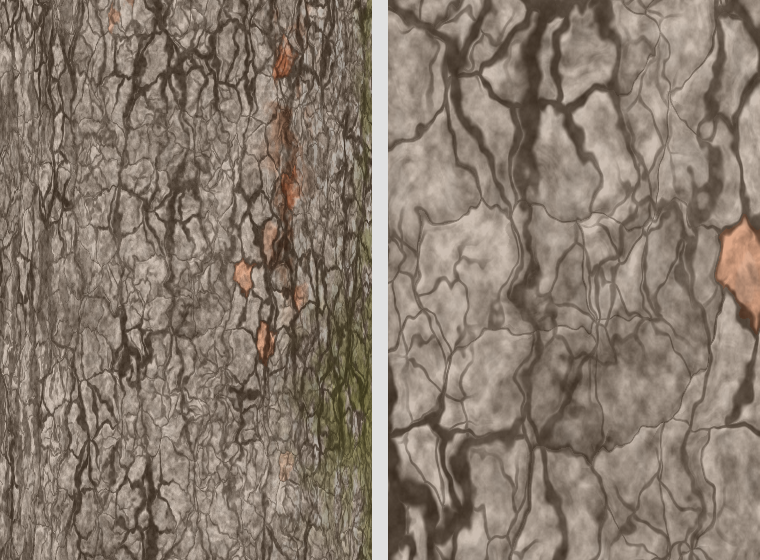
Left: the whole. Right: its middle third, enlarged.
Give the GLSL for this texture, as a WebGL 1 fragment shader.

```glsl
precision highp float;
uniform vec2 u_resolution;

float hash(vec2 p) {
  return fract(sin(dot(p, vec2(127.1, 311.7))) * 43758.5453);
}

float noise(vec2 p) {
  vec2 i = floor(p);
  vec2 f = fract(p);
  f = f * f * (3.0 - 2.0 * f);
  float low = mix(hash(i), hash(i + vec2(1.0, 0.0)), f.x);
  float high = mix(hash(i + vec2(0.0, 1.0)), hash(i + vec2(1.0, 1.0)), f.x);
  return mix(low, high, f.y);
}

float fbm(vec2 p) {
  float sum = 0.0;
  float amplitude = 0.52;
  for (int i = 0; i < 4; i++) {
    sum += amplitude * noise(p);
    p = p * 2.03 + vec2(17.3, 9.1);
    amplitude *= 0.52;
  }
  return sum;
}

vec2 seedPoint(vec2 cell) {
  return 0.04 + 0.92 * vec2(hash(cell), hash(cell + 41.7));
}

// Cellular plates: x = border distance, y = light on that border, z = plate id.
// Borders that run across the trunk are thinned by the factor crossThin.
vec3 plates(vec2 p, float crossThin) {
  vec2 cell = floor(p);
  vec2 f = fract(p);
  vec2 nearest = vec2(0.0);
  vec2 owner = vec2(0.0);
  float best = 9.0;
  for (int j = -1; j <= 1; j++) {
    for (int i = -1; i <= 1; i++) {
      vec2 o = vec2(float(i), float(j));
      vec2 r = o + seedPoint(cell + o) - f;
      if (dot(r, r) < best) {
        best = dot(r, r);
        nearest = r;
        owner = o;
      }
    }
  }
  float border = 9.0;
  float light = 0.0;
  for (int j = -2; j <= 2; j++) {
    for (int i = -2; i <= 2; i++) {
      vec2 o = owner + vec2(float(i), float(j));
      vec2 r = o + seedPoint(cell + o) - f;
      vec2 across = r - nearest;
      if (dot(across, across) > 0.0001) {
        vec2 n = normalize(across);
        float d = dot(0.5 * (r + nearest), n) * mix(crossThin, 1.0, abs(n.x));
        if (d < border) {
          border = d;
          light = dot(n, vec2(-0.5, 0.85));
        }
      }
    }
  }
  return vec3(border, light, hash(owner + cell + 7.7));
}

float crackLine(float d, float width, float soft) {
  return 1.0 - smoothstep(width * 0.4, width + soft, d);
}

void main() {
  vec2 uv = gl_FragCoord.xy / u_resolution;
  float pixel = 1.0 / u_resolution.y;
  float left = 1.0 - smoothstep(0.08, 0.34, uv.x);
  float right = smoothstep(0.66, 0.9, uv.x);

  // Wrap around the trunk, then make every outline ragged
  float c = uv.x * 2.0 - 1.0;
  vec2 trunk = vec2(0.332 * (c + 0.4 * c * c * c), uv.y);
  vec2 ragged = vec2(fbm(trunk * vec2(30.0, 20.0)), fbm(trunk * vec2(30.0, 20.0) + 63.0)) - 0.5;
  vec2 bark = trunk + ragged * vec2(0.042, 0.065);
  bark.x += 0.03 * (noise(trunk * vec2(5.0, 4.0)) - 0.5);

  // Plates, their hairline splits and the long furrows
  vec3 plate = plates(bark * vec2(23.0, 15.0), 1.5);
  vec3 chip = plates(bark * vec2(47.0, 29.0) + 5.3, 1.3);
  vec3 ridge = plates(bark * vec2(14.0, 3.3) + 11.9, 3.5);
  float opening = smoothstep(0.3, 0.75, noise(trunk * vec2(19.0, 8.0) + 3.0));
  float split = smoothstep(0.4, 0.7, noise(trunk * vec2(24.0, 14.0) + 31.0) + 0.25 * right);
  float crack = crackLine(plate.x, mix(0.01, 0.09, opening), 36.0 * pixel) * mix(0.5, 0.9, opening);
  float hairline = crackLine(chip.x, 0.05, 70.0 * pixel) * split * 0.55;
  float furrow = crackLine(ridge.x, mix(0.025, 0.1, opening), 24.0 * pixel) * mix(0.6, 0.95, opening);
  float strand = smoothstep(0.52, 0.74, noise(bark * vec2(85.0, 9.0))) * left * 0.6;
  float gap = max(max(crack, hairline), max(furrow, strand));

  // Surface relief and grain
  vec2 rough = bark * vec2(85.0, 60.0);
  float relief = fbm(rough) - fbm(rough + vec2(-0.35, 0.45));
  float grain = fbm(trunk * vec2(170.0, 130.0)) - 0.49;
  float stain = fbm(trunk * vec2(11.0, 7.0) + 20.0) - 0.49;
  float rim = 1.0 - smoothstep(0.0, 0.24, plate.x);
  float tone = 0.73 + 0.17 * (plate.z - 0.5) + 0.1 * (chip.z - 0.5) * split;
  tone += 0.6 * relief + 0.6 * grain + 0.45 * stain + 0.12 * rim * plate.y;
  tone -= 0.1 * (1.0 - smoothstep(0.0, 0.22, ridge.x)) + 0.07 * right;
  tone = clamp(mix(tone, 0.1 + 0.3 * grain, gap), 0.0, 1.05);
  vec3 color = mix(vec3(0.21, 0.16, 0.115), vec3(0.77, 0.715, 0.665), tone);

  // Freshly bared orange plates and a torn brown band
  float patchy = fbm(trunk * vec2(26.0, 18.0) + 50.0);
  float middle = smoothstep(0.2, 0.3, uv.x) * (1.0 - smoothstep(0.78, 0.85, uv.x));
  float bare = smoothstep(0.93, 0.95, plate.z) * smoothstep(0.4, 0.5, patchy) * middle;
  color = mix(color, color * vec3(1.1, 0.87, 0.74), bare * 0.85);
  float band = exp(-pow((uv.x - 0.77) / 0.06, 2.0)) * smoothstep(0.35, 0.6, uv.y);
  color = mix(color, color * vec3(0.83, 0.69, 0.6), band * smoothstep(0.45, 0.6, patchy));

  // Pale lichen flecks and moss on the right flank
  float fleck = smoothstep(0.57, 0.68, fbm(trunk * vec2(65.0, 42.0) + 80.0));
  color = mix(color, vec3(0.75, 0.735, 0.71), fleck * (0.12 + 0.5 * right) * (1.0 - gap));
  float damp = smoothstep(0.7, 0.98, uv.x) * exp(-pow((uv.y - 0.27) / 0.2, 2.0));
  damp = max(damp, smoothstep(0.93, 1.0, uv.x) * 0.75);
  float moss = damp * smoothstep(0.38, 0.62, fbm(trunk * vec2(32.0, 20.0) + 15.0) + 0.15 * damp);
  vec3 mossColor = mix(vec3(0.2, 0.19, 0.08), vec3(0.5, 0.48, 0.26), tone);
  color = mix(color, mossColor, moss * 0.8);

  gl_FragColor = vec4(color, 1.0);
}
```
